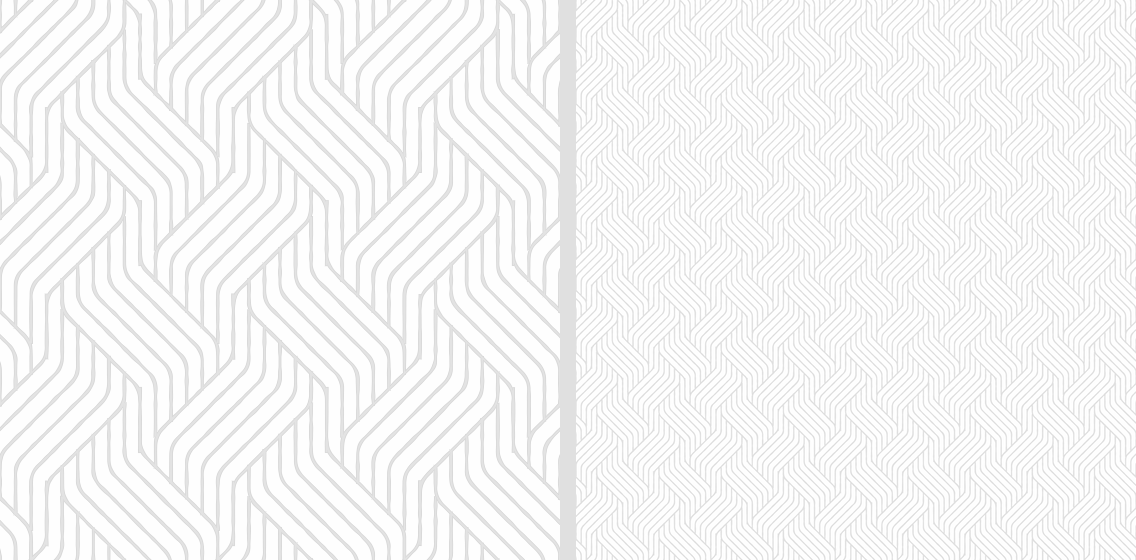
Left: one tile. Right: repeated 3 by 3.
This pattern is drawn by a Shadertoy shader. Its source:

```glsl
const float REPEATS = 3.0;          // tiles across and down
const float TILE = 12.0;            // strand spacings per tile
const int   STRANDS = 6;            // lines in each woven band
const float HALF_DIAGONAL = 2.5;    // half the sideways run of a strand
const float HALF_HEIGHT = 5.5;      // half the full height of a strand
const float BEND_BLEND = 0.45;      // softness of the bends
const float HALF_WIDTH = 0.115;     // half the line width
const float RIM_WIDTH = 0.055;      // darker border of each line
const float WOBBLE = 0.05;          // unevenness of the drawn lines
const float WOBBLE_SCALE = 2.0;     // noise cells per spacing
const vec3  PAPER = vec3(0.998);
const vec3  LINE_CORE = vec3(0.89);
const vec3  LINE_RIM = vec3(0.845);

float hash(vec2 cell) {
    vec3 h = fract(cell.xyx * vec3(0.1031, 0.1030, 0.0973));
    h += dot(h, h.yzx + 33.33);
    return fract((h.x + h.y) * h.z);
}

// Value noise that repeats after a whole number of cells
float wrappedNoise(vec2 p, float period) {
    vec2 cell = floor(p);
    vec2 t = fract(p);
    t = t * t * (3.0 - 2.0 * t);
    vec2 lo = mod(cell, period);
    vec2 hi = mod(cell + 1.0, period);
    return mix(mix(hash(lo), hash(vec2(hi.x, lo.y)), t.x),
               mix(hash(vec2(lo.x, hi.y)), hash(hi), t.x), t.y);
}

float smoothMin(float a, float b, float k) {
    float h = max(k - abs(a - b), 0.0) / k;
    return min(a, b) - 0.25 * k * h * h;
}

float smoothMax(float a, float b, float k) {
    return -smoothMin(-a, -b, k);
}

// Vertical, rising diagonal, vertical: one bent line with rounded corners
float strandDistance(vec2 q, float bendOffset) {
    float diagonal = (q.x - q.y - bendOffset) * 0.70711;
    float bent = smoothMin(q.x + HALF_DIAGONAL, diagonal, BEND_BLEND);
    bent = smoothMax(bent, q.x - HALF_DIAGONAL, BEND_BLEND);
    return max(abs(bent), abs(q.y) - HALF_HEIGHT);
}

// One band of strands, stepping diagonally across the tile
float bandDistance(vec2 p) {
    float d = TILE;
    for (int i = 0; i < STRANDS; i++) {
        float n = float(i);
        vec2 q = p - vec2(0.5 + n, -0.5 - n);
        q -= TILE * floor(q / TILE + 0.5);
        d = min(d, strandDistance(q, 1.0 - 0.4 * n));
    }
    return d;
}

void mainImage(out vec4 fragColor, in vec2 fragCoord) {
    float span = REPEATS * TILE;
    vec2 p = fragCoord / iResolution.xy * span;
    float pixel = span / min(iResolution.x, iResolution.y);

    // The second band is a glide reflection of the first
    float d = min(bandDistance(p),
                  bandDistance(vec2(-p.x, p.y + 0.5 * TILE)));
    d += WOBBLE * (wrappedNoise(p * WOBBLE_SCALE, span * WOBBLE_SCALE) - 0.5);

    // Pale core inside a darker rim
    float aa = 0.6 * pixel;
    float ink = 1.0 - smoothstep(-aa, aa, d - HALF_WIDTH);
    float rim = smoothstep(-aa, aa, d - HALF_WIDTH + RIM_WIDTH);
    vec3 color = mix(PAPER, mix(LINE_CORE, LINE_RIM, rim), ink);
    fragColor = vec4(color, 1.0);
}
```
